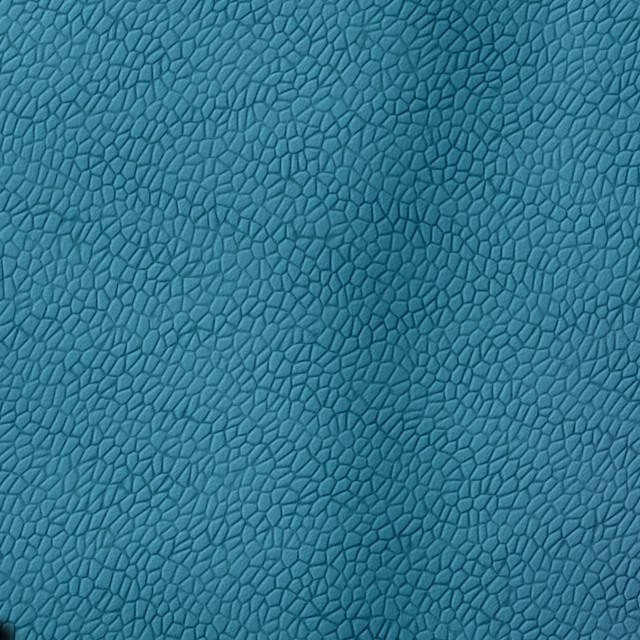
A WebGL 1 fragment shader for this texture:

```glsl
precision highp float;
// Teal pebbled leather: stretched cellular noise forms the slanted grains,
// a height difference toward the light shades them, and broad folds of
// light and shadow, built from sines and gaussians, tint the whole hide.
uniform vec2 u_resolution;

vec2 hash2(vec2 cell) {
  vec2 s = vec2(dot(cell, vec2(127.1, 311.7)), dot(cell, vec2(269.5, 183.3)));
  return fract(sin(s) * 43758.545);
}

// Distances to the nearest and second nearest scattered points.
vec2 cellular(vec2 q) {
  vec2 base = floor(q);
  vec2 nearest = vec2(8.0);
  for (int j = -1; j <= 1; j++) {
    for (int i = -1; i <= 1; i++) {
      vec2 cell = base + vec2(float(i), float(j));
      float d = length(cell + 0.1 + 0.8 * hash2(cell) - q);
      nearest.y = min(nearest.y, max(nearest.x, d));
      nearest.x = min(nearest.x, d);
    }
  }
  return nearest;
}

// Bend the hide, then stretch the cells along a steep diagonal.
vec2 grainSpace(vec2 p) {
  p += 0.016 * sin(p.yx * vec2(9.0, 7.0) + vec2(0.6, 2.1));
  p += 0.004 * sin(p.yx * vec2(31.0, 37.0) + p * 17.0);
  vec2 along = vec2(0.53, 0.85);
  return vec2(dot(p, vec2(along.y, -along.x)) * 56.0, dot(p, along) * 37.0);
}

// Distance from the crease between grains, zero in the crease.
float creaseDistance(vec2 p) {
  vec2 d = cellular(grainSpace(p));
  return d.y - d.x;
}

float grainHeight(float crease) {
  return smoothstep(-0.03, 0.42, crease) + 0.25 * crease;
}

// Fine wrinkles and pores on top of the grains.
float poreHeight(vec2 p) {
  return cellular(p * 155.0 + 1.5 * sin(p.yx * 60.0)).x;
}

// Broad light over the gently folded hide.
float foldLight(vec2 p) {
  float foldX = 0.58 + 0.13 * p.y * p.y + 0.015 * sin(p.y * 9.0);
  float shadow = exp(-pow((p.x - foldX) / 0.10, 2.0));
  float streak = exp(-pow((p.x - 0.9 + 0.1 * (1.0 - p.y)) / 0.04, 2.0));
  float light = 0.035 * (1.0 - p.x) * p.y - 0.065 * shadow;
  light += 0.03 * streak * smoothstep(0.6, 1.0, p.y);
  light += 0.03 * exp(-dot(p - vec2(0.4, 0.27), p - vec2(0.4, 0.27)) * 30.0);
  light += 0.012 * sin(p.x * 8.0 + 5.0 * p.y) * sin(p.y * 11.0 - 3.0 * p.x);
  return light - 0.025 * smoothstep(0.2, 0.0, p.y);
}

void main() {
  vec2 p = gl_FragCoord.xy / u_resolution.y;
  vec2 toLight = vec2(-0.8, 0.6);

  // Relief: bright flanks face the light, creases stay dark.
  float crease = creaseDistance(p);
  float ahead = creaseDistance(p + toLight * 0.0036);
  float slope = grainHeight(crease) - grainHeight(ahead);
  float pores = poreHeight(p) - poreHeight(p + toLight * 0.002);
  float depth = 0.75 + 0.25 * sin(p.x * 23.0 + 4.0 * sin(p.y * 19.0));
  float groove = 1.0 - smoothstep(0.0, 0.24, crease);

  float tone = 0.028 + foldLight(p);
  tone += (0.085 + 0.025 * depth) * slope;
  tone -= 0.125 * depth * groove;
  tone += 0.065 * pores;

  // Teal dye, slightly greyer toward the lower right.
  vec3 color = vec3(0.18, 0.46, 0.55) + tone * vec3(1.0, 1.12, 1.12);
  float greyed = smoothstep(0.65, 1.0, p.x) * smoothstep(0.7, 0.3, p.y);
  color += greyed * vec3(0.03, -0.015, 0.0);

  // The hide curls into shadow at the lower left corner.
  color *= mix(0.12, 1.0, smoothstep(0.008, 0.045, length(p * vec2(1.3, 1.0))));
  gl_FragColor = vec4(clamp(color, 0.0, 1.0), 1.0);
}
```
